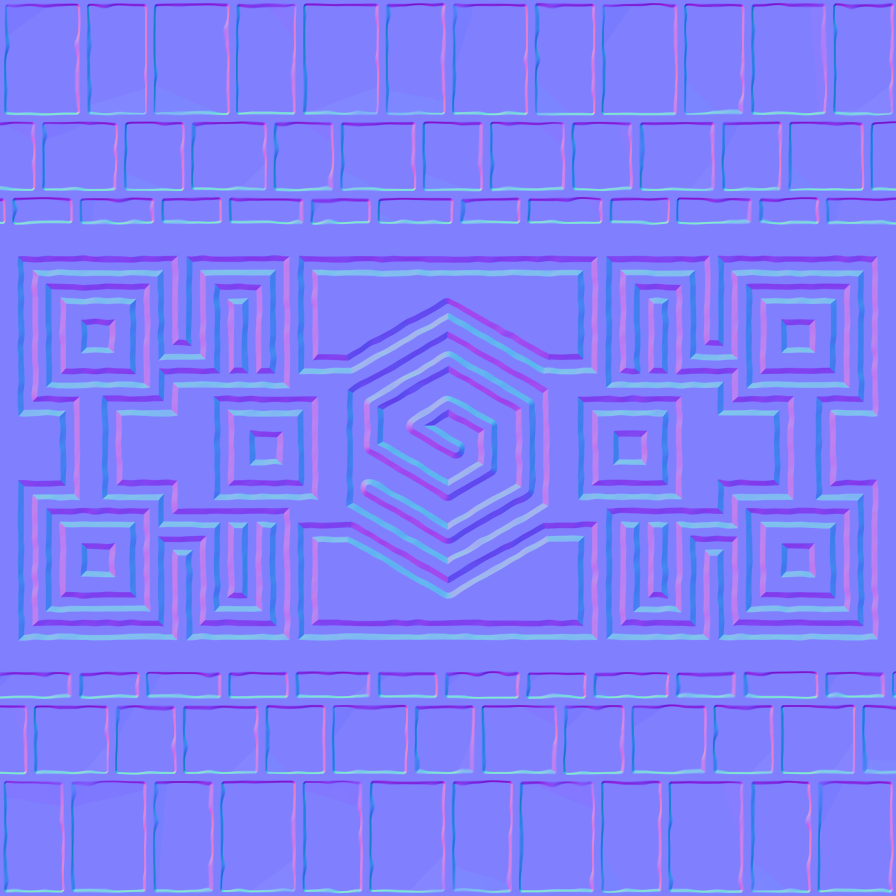
Write a Shadertoy shader that draws this texture map.

```glsl
// Normal map of a carved stone wall: a panel of square meanders around a
// hexagonal spiral, between courses of worn bricks. A height field is built
// from distance functions, and its slope is encoded as the normal colour.

#define LATTICE 64.0        // carving lattice cells across the canvas
#define RIDGE 0.5           // half width of a carved ridge, in cells
#define GROOVE 0.48         // half width of the spiral groove, in cells
#define PANEL_RELIEF 0.0035 // height of the carving
#define PANEL_BEVEL 0.0031  // half width of carved edges
#define PANEL_WEAR 0.0020   // waviness of carved edges
#define BRICK_RELIEF 0.0027 // height of the bricks
#define MORTAR 0.0038       // half width of the brick joints
#define BRICK_CORNER 0.0040 // corner radius of the bricks
#define FACET_SLOPE 0.06    // tilt of the chipped brick corners
#define PANEL_EDGE 0.2539   // border between bricks and panel
#define SLOPE_STEP 0.0007   // sampling step of the slope

// Quarter of the meander, in lattice cells from the centre
const vec2 MEANDER[14] = vec2[14](
    vec2(27, 0), vec2(27, 3), vec2(30, 3), vec2(30, 13), vec2(20, 13),
    vec2(20, 7), vec2(18, 7), vec2(18, 13), vec2(12, 13), vec2(12, 5),
    vec2(20, 5), vec2(20, 3), vec2(24, 3), vec2(24, 0));

// Groove of the hexagonal spiral, from the inner end outwards
const vec2 SPIRAL[13] = vec2[13](
    vec2(0.55, -0.1), vec2(-2.3, 1.55), vec2(0, 3.05), vec2(2.85, 1.5),
    vec2(2.85, -1.4), vec2(0, -3.05), vec2(-5.3, 0.1), vec2(-5.3, 3.1),
    vec2(0, 6.2), vec2(5.55, 3.0), vec2(5.55, -2.9), vec2(0, -6.15),
    vec2(-5.6, -2.85));

vec2 hash2(vec2 p) {
    vec3 q = fract(vec3(p.xyx) * vec3(0.1031, 0.1030, 0.0973));
    q += dot(q, q.yzx + 33.33);
    return fract((q.xx + q.yz) * q.zy);
}

vec2 noise2(vec2 p) {
    vec2 i = floor(p), f = fract(p);
    f = f * f * (3.0 - 2.0 * f);
    return mix(mix(hash2(i), hash2(i + vec2(1, 0)), f.x),
               mix(hash2(i + vec2(0, 1)), hash2(i + vec2(1, 1)), f.x), f.y);
}

float boxDist(vec2 p, vec2 halfSize) {
    vec2 d = abs(p) - halfSize;
    return max(d.x, d.y);
}

float roundBoxDist(vec2 p, vec2 halfSize, float radius) {
    vec2 d = abs(p) - halfSize + radius;
    return length(max(d, 0.0)) + min(max(d.x, d.y), 0.0) - radius;
}

float segmentDist(vec2 p, vec2 a, vec2 b) {
    vec2 ab = b - a;
    return length(p - a - ab * clamp(dot(p - a, ab) / dot(ab, ab), 0.0, 1.0));
}

// Ridge with square ends along an axis-aligned segment
float barDist(vec2 p, vec2 a, vec2 b) {
    return boxDist(p - 0.5 * (a + b), 0.5 * abs(b - a) + RIDGE);
}

// Raised block inside a square ring
float nestDist(vec2 p) {
    return min(boxDist(p, vec2(1)), abs(boxDist(p, vec2(3))) - RIDGE);
}

float panelHeight(vec2 p) {
    p += (noise2(p * 75.0) - 0.5) * PANEL_WEAR;
    vec2 c = (p - 0.5) * LATTICE;
    vec2 q = abs(c);

    // Meander, its inner arch and the nested squares
    float d = min(nestDist(q - vec2(13, 0)), nestDist(q - vec2(25, 8)));
    for (int i = 0; i < 13; i++) d = min(d, barDist(q, MEANDER[i], MEANDER[i + 1]));
    d = min(d, barDist(q, vec2(14, 5), vec2(14, 11)));
    d = min(d, barDist(q, vec2(16, 5), vec2(16, 11)));
    d = min(d, barDist(q, vec2(14, 11), vec2(16, 11)));

    // Frame with a gabled edge
    d = min(d, barDist(q, vec2(0, 13), vec2(10, 13)));
    d = min(d, barDist(q, vec2(10, 6), vec2(10, 13)));
    d = min(d, barDist(q, vec2(7.5, 6), vec2(10, 6)));
    d = min(d, segmentDist(q, vec2(7, 6), vec2(0, 10)) - RIDGE);

    // Hexagon cut by the spiral groove
    float hexagon = max(q.x, 0.5 * q.x + 0.866 * q.y) - 7.0;
    float groove = 1e3;
    for (int i = 0; i < 12; i++) groove = min(groove, segmentDist(c, SPIRAL[i], SPIRAL[i + 1]));
    d = min(d, max(hexagon, GROOVE - groove));
    return PANEL_RELIEF * clamp(0.5 - 0.5 * d / (LATTICE * PANEL_BEVEL), 0.0, 1.0);
}

float brickHeight(vec2 p) {
    vec2 wear = noise2(p * 60.0);
    p += (noise2(p * 40.0 + 9.0) - 0.5) * 0.0016;
    float t = min(p.y, 1.0 - p.y);
    bool upper = p.y > 0.5;

    // Three courses, each shifted by a quarter of the repeat
    float row = step(0.1322, t) + step(0.2168, t);
    vec2 span = row < 0.5 ? vec2(0.0, 0.1322) : row < 1.5 ? vec2(0.1322, 0.2168) : vec2(0.2168, PANEL_EDGE);
    float shift = upper ? 0.0013 + row / 24.0 : 0.0755 - row / 24.0;

    // Wide and narrow bricks alternate
    float repeat = (p.x - shift) * 6.0;
    float x = fract(repeat);
    float narrow = step(0.55, x);
    vec2 range = (narrow > 0.5 ? vec2(0.55, 1.0) : vec2(0.0, 0.55)) / 6.0;
    vec2 local = vec2(x / 6.0 - 0.5 * (range.x + range.y), t - 0.5 * (span.x + span.y));
    vec2 size = 0.5 * vec2(range.y - range.x, span.y - span.x);

    // Straight joints, with a bevel of uneven width
    float d = roundBoxDist(local, size - MORTAR, BRICK_CORNER);
    float bevel = mix(0.0020, 0.0075, wear.x * wear.x);
    float h = BRICK_RELIEF * smoothstep(0.0, bevel, -d);

    // One shallow chipped facet per brick
    vec2 id = vec2(floor(repeat) * 2.0 + narrow + 40.0, row + (upper ? 7.0 : 0.0));
    vec2 facing = normalize(hash2(id) - 0.5 + 0.001);
    float chip = max(0.0, dot(local, facing) - 0.55 * dot(size, abs(facing)));
    return h * (1.0 - chip * FACET_SLOPE / BRICK_RELIEF);
}

float height(vec2 p) {
    return min(p.y, 1.0 - p.y) < PANEL_EDGE ? brickHeight(p) : panelHeight(p);
}

void mainImage(out vec4 fragColor, in vec2 fragCoord) {
    vec2 p = fragCoord / iResolution.xy;
    vec2 e = vec2(SLOPE_STEP, 0);
    vec2 slope = vec2(height(p + e.xy) - height(p - e.xy),
                      height(p + e.yx) - height(p - e.yx)) / (2.0 * SLOPE_STEP);
    // Green points down the canvas
    fragColor = vec4(0.5 + 0.5 * normalize(vec3(-slope.x, slope.y, 1.0)), 1.0);
}
```
